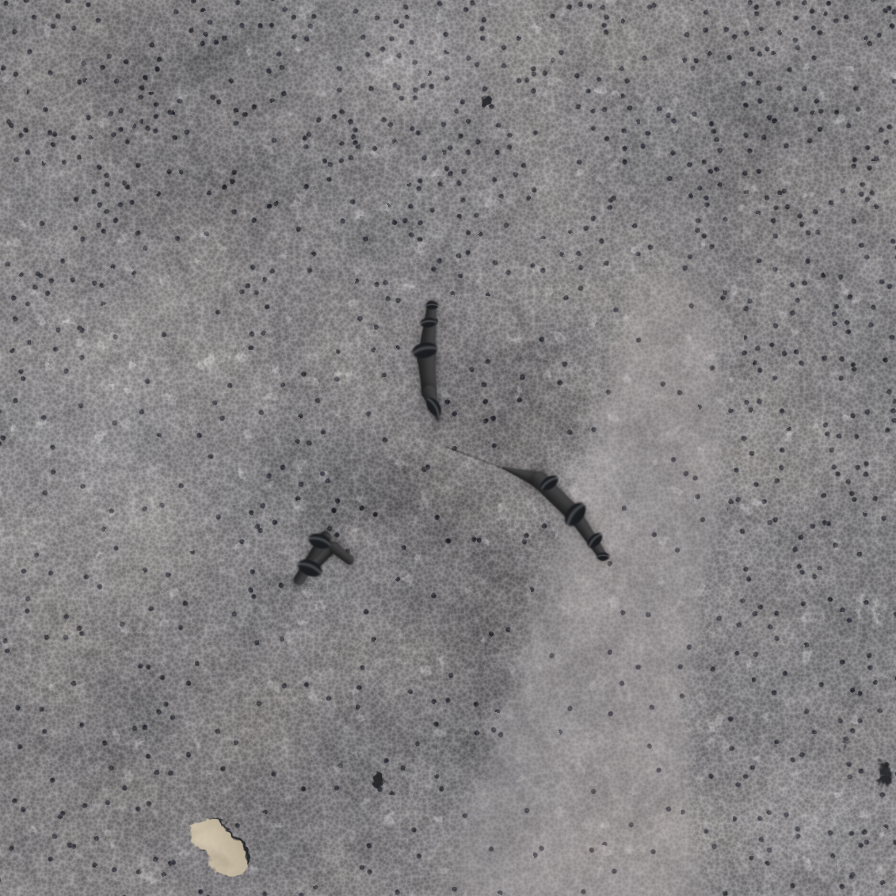
This texture is drawn by a three.js fragment shader. Its source:

```glsl
// Weathered concrete slab with three ribbed iron bars, a pale leaf and scattered grit
#define CONCRETE vec3(0.53, 0.522, 0.528)
#define IRON vec3(0.215, 0.215, 0.22)
#define IRON_DARK vec3(0.105, 0.11, 0.125)
#define LEAF vec3(0.78, 0.735, 0.65)
#define EDGE 0.0016
#define MOTTLE 0.036
#define GRAIN 0.15
#define GRIT 0.24

varying vec2 vUv;

vec2 hash2(vec2 c) {
  vec3 q = fract(c.xyx * vec3(0.1031, 0.103, 0.0973));
  q += dot(q, q.yzx + 33.33);
  return fract((q.xx + q.yz) * q.zy);
}

// Cellular noise: distance to the nearest point and its random id
vec2 cells(vec2 p) {
  vec2 best = vec2(9.0, 0.0);
  for (int j = -1; j <= 1; j++)
    for (int i = -1; i <= 1; i++) {
      vec2 c = floor(p) + vec2(float(i), float(j));
      float d = length(c + hash2(c) - p);
      if (d < best.x) best = vec2(d, hash2(c + 71.0).x);
    }
  return best;
}

// Layered, rotated sines
float waves(vec2 p) {
  float sum = 0.0, amp = 0.6;
  for (int i = 0; i < 5; i++) {
    sum += amp * sin(p.x + 1.4 * sin(p.y * 0.8)) * cos(p.y + 1.2 * sin(p.x * 0.7));
    p = mat2(1.5, 1.1, -1.1, 1.5) * p + vec2(1.7, 4.1);
    amp *= 0.68;
  }
  return sum;
}

float blob(vec2 p, float x, float y, float rx, float ry) {
  vec2 q = (p - vec2(x, y)) / vec2(rx, ry);
  return exp(-dot(q, q));
}

float inside(float d) { return 1.0 - smoothstep(-EDGE, EDGE, d); }

// Distance to a segment, position along it, signed offset across it
vec3 segment(vec2 p, vec2 a, vec2 b) {
  vec2 ab = b - a, ap = p - a;
  float t = clamp(dot(ap, ab) / dot(ab, ab), 0.0, 1.0);
  return vec3(length(ap - ab * t), t, (ab.x * ap.y - ab.y * ap.x) / length(ab));
}

void bar(inout vec3 col, vec2 p, vec2 a, vec2 b, float ra, float rb) {
  vec3 s = segment(p, a, b);
  float r = mix(ra, rb, s.y);
  col *= 1.0 - 0.22 * exp(-max(s.x - r, 0.0) * 260.0);
  col = mix(col, IRON * (0.65 + 0.55 * smoothstep(-r, r * 0.6, s.z)), inside(s.x - r));
}

// Raised rib across a bar, with a lit band
void rib(inout vec3 col, vec2 p, float x, float y, float angle, float size) {
  float c = cos(angle), s = sin(angle);
  vec2 q = mat2(c, -s, s, c) * (p - vec2(x, y)) / (size * vec2(1.0, 0.6));
  float band = 4.0 * (q.y - 0.3 + 0.4 * q.x * q.x);
  col = mix(col, IRON_DARK + 0.16 * exp(-band * band), inside((length(q) - 1.0) * size * 0.6));
}

void main() {
  vec2 p = vUv;
  float broad = waves(p * 11.0 + 2.0), mid = waves(p * 46.0);
  vec2 w = p + 0.009 * vec2(mid, waves(p.yx * 38.0 + 5.0));

  // Smooth pale strip right of centre
  float strip = smoothstep(-0.025, 0.03, w.x - 0.485 - 0.33 * w.y)
    * (1.0 - smoothstep(0.775, 0.8, w.x + 0.02 * sin(p.y * 9.0)))
    * (1.0 - 0.75 * smoothstep(0.58, 0.76, w.y));

  // Dark stains, then worn areas
  float tone = MOTTLE * (broad + mid) + 0.045 * strip;
  tone -= 0.085 * (blob(w, 0.57, 0.55, 0.09, 0.08) + blob(w, 0.44, 0.455, 0.085, 0.06));
  tone -= 0.075 * blob(w, 0.55, 0.32, 0.09, 0.13) * (1.0 - strip);
  tone -= 0.045 * (blob(w, 0.17, 0.92, 0.15, 0.09) + blob(w, 0.22, 0.78, 0.08, 0.07)
    + blob(w, 0.85, 0.82, 0.07, 0.1) + blob(w, 0.2, 0.15, 0.28, 0.16));
  tone += 0.055 * (blob(w, 0.46, 0.94, 0.08, 0.06) + blob(w, 0.12, 0.49, 0.1, 0.13)
    + blob(w, 0.65, 0.48, 0.05, 0.035) + blob(w, 0.9, 0.08, 0.09, 0.06));

  // Seam between the worn sectors
  vec3 seam = segment(p, vec2(0.495, 0.502), vec2(0.575, 0.472));
  tone += 0.055 * smoothstep(-0.001, 0.001, -seam.z) * exp(-seam.x * 32.0) - 0.12 * inside(seam.x - 0.001);

  // Fine grain, dark grit and pale chips
  vec2 fine = cells(p * 235.0), coarse = cells(p * 88.0 + 7.0), chips = cells(w * 62.0 + 31.0);
  float calm = 1.0 - 0.4 * strip;
  tone += calm * (GRAIN * (fine.x - 0.46) + 0.07 * (fine.y + coarse.x - 0.96));
  float rough = 0.07 + 0.13 * smoothstep(0.55, 0.9, p.y) + 0.07 * smoothstep(0.78, 0.84, p.x);
  float stone = (1.0 - smoothstep(0.16, 0.34, coarse.x)) * step(coarse.y, rough * calm);
  float pale = (1.0 - smoothstep(0.15, 0.42, chips.x)) * step(0.94, chips.y);
  vec3 col = CONCRETE + tone + 0.006 * vec3(broad + strip, 0.0, -broad);
  col += 0.1 * pale * calm - GRIT * stone * vec3(1.0, 0.97, 0.88);

  // Upper bar
  bar(col, p, vec2(0.482, 0.66), vec2(0.476, 0.6), 0.005, 0.01);
  bar(col, p, vec2(0.476, 0.6), vec2(0.479, 0.562), 0.01, 0.008);
  bar(col, p, vec2(0.479, 0.562), vec2(0.489, 0.533), 0.008, 0.002);
  rib(col, p, 0.482, 0.659, 0.0, 0.007);
  rib(col, p, 0.478, 0.64, 0.1, 0.009);
  rib(col, p, 0.474, 0.609, 0.2, 0.014);
  rib(col, p, 0.484, 0.546, -1.0, 0.011);
  // Right bar
  bar(col, p, vec2(0.562, 0.478), vec2(0.602, 0.464), 0.001, 0.009);
  bar(col, p, vec2(0.602, 0.464), vec2(0.641, 0.426), 0.009, 0.009);
  bar(col, p, vec2(0.641, 0.426), vec2(0.673, 0.379), 0.008, 0.005);
  rib(col, p, 0.613, 0.461, 0.6, 0.011);
  rib(col, p, 0.642, 0.426, 0.9, 0.015);
  rib(col, p, 0.664, 0.397, 0.8, 0.01);
  rib(col, p, 0.673, 0.379, 0.0, 0.007);
  // Left bar and its bent offshoot
  bar(col, p, vec2(0.363, 0.401), vec2(0.334, 0.353), 0.006, 0.006);
  bar(col, p, vec2(0.348, 0.366), vec2(0.373, 0.39), 0.005, 0.005);
  bar(col, p, vec2(0.374, 0.388), vec2(0.39, 0.375), 0.006, 0.005);
  rib(col, p, 0.357, 0.396, -0.3, 0.013);
  rib(col, p, 0.346, 0.366, -0.4, 0.014);

  // Leaf over its shadow
  vec3 body = segment(w, vec2(0.234, 0.071), vec2(0.256, 0.036));
  float shadow = segment(w, vec2(0.239, 0.081), vec2(0.268, 0.042)).x;
  col = mix(col, IRON_DARK, 0.85 * inside(shadow - 0.01));
  col = mix(col, LEAF + 0.04 * mid - 2.0 * abs(body.z), inside(body.x - 0.018));

  // Dark debris
  float litter = blob(p, 0.94, 0.17, 0.014, 0.018) + blob(p, 0.983, 0.135, 0.016, 0.022);
  litter = smoothstep(0.35, 0.6, litter * (0.6 + 0.6 * mid));
  litter += inside(length(w - vec2(0.541, 0.889)) - 0.005) + inside(length(w - vec2(0.42, 0.13)) - 0.007);
  gl_FragColor = vec4(clamp(mix(col, IRON_DARK, 0.85 * min(litter, 1.0)), 0.0, 1.0), 1.0);
}
```
